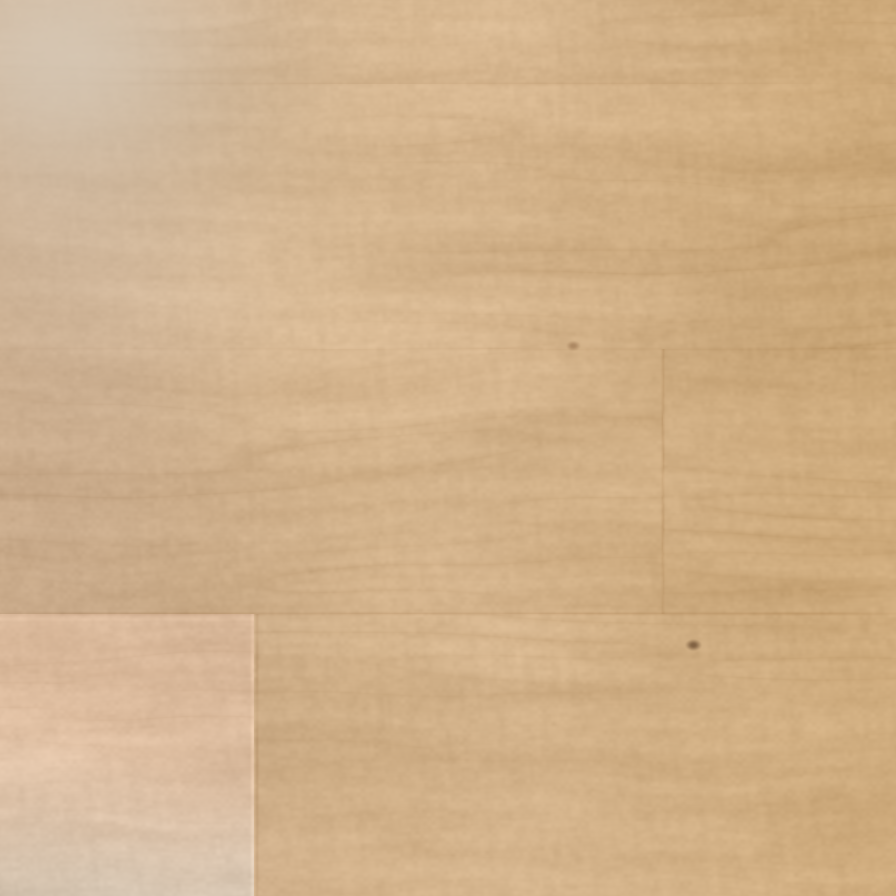
A WebGL 1 fragment shader for this texture:

```glsl
precision highp float;

uniform vec2 u_resolution;

#define ROW_HEIGHT 0.2955
#define ROW_START 0.0195
#define PLANK_LENGTH 1.75
#define FIRST_JOINT 0.284
#define JOINT_STEP 0.456
#define SEAM_WIDTH 0.0013
#define GRAIN_CONTRAST 0.085
#define HONEY vec3(0.835, 0.708, 0.553)
#define AMBER vec3(0.800, 0.660, 0.475)
#define TAN vec3(0.790, 0.668, 0.540)
#define BLUSH vec3(0.868, 0.738, 0.620)
#define GLARE vec3(0.840, 0.785, 0.715)

float hash(vec2 p) {
  return fract(sin(dot(p, vec2(127.1, 311.7))) * 43758.5453);
}

float noise(vec2 p) {
  vec2 i = floor(p), f = fract(p);
  f = f * f * (3.0 - 2.0 * f);
  return mix(mix(hash(i), hash(i + vec2(1.0, 0.0)), f.x),
             mix(hash(i + vec2(0.0, 1.0)), hash(i + vec2(1.0, 1.0)), f.x), f.y);
}

float fbm(vec2 p) {
  float sum = 0.0, gain = 0.5;
  for (int i = 0; i < 4; i++) {
    sum += gain * noise(p);
    p = p * 2.03 + 17.3;
    gain *= 0.5;
  }
  return sum / 0.9375;
}

// Soft line of the given half width at signed distance d
float line(float d, float halfWidth) {
  float blur = 0.0014 + 0.7 / u_resolution.y;
  return 1.0 - smoothstep(halfWidth - blur, halfWidth + blur, abs(d));
}

// Broad bands, thin dark streaks and fine fibres along x, centred on zero
float grain(vec2 p, float seed) {
  vec2 q = p + vec2(seed * 7.3, seed * 3.1);
  q.y += 0.035 * (noise(q * vec2(2.2, 5.0)) - 0.5) + 0.012 * noise(q * vec2(7.0, 14.0));
  float bands = fbm(q * vec2(1.5, 17.0)) - 0.5;
  float fibres = fbm(q * vec2(6.0, 75.0)) - 0.5;
  float vein = 1.0 - abs(2.0 * noise(q * vec2(3.5, 42.0)) - 1.0);
  float patches = smoothstep(0.35, 0.75, noise(q * vec2(2.6, 8.0) + 5.0));
  return 0.8 * bands + 0.6 * fibres - 0.3 * pow(vein, 5.0) * patches + 0.04;
}

float knot(vec2 p, vec2 center, float radius) {
  vec2 d = (p - center) * vec2(0.8, 1.1);
  return 1.0 - smoothstep(0.1 * radius, radius, length(d));
}

void main() {
  vec2 uv = gl_FragCoord.xy / u_resolution;

  // Plank layout: staggered rows
  float rowPos = (uv.y - ROW_START) / ROW_HEIGHT;
  float row = max(floor(rowPos), 0.0);
  float along = (uv.x - FIRST_JOINT - row * JOINT_STEP) / PLANK_LENGTH;
  float column = floor(along);
  float seed = hash(vec2(row, column) + 3.7);
  float firstRow = step(row, 0.5);
  float blushPlank = firstRow * step(column, -0.5);

  // Base tone, drifting from tan on the left to amber on the right
  float drift = 0.16 * (fbm(uv * vec2(3.0, 5.0)) - 0.5);
  vec3 color = mix(TAN, HONEY, smoothstep(0.0, 0.45, uv.x + drift));
  color = mix(color, AMBER, smoothstep(0.5, 1.05, uv.x + drift));
  color = mix(color, mix(GLARE, BLUSH, smoothstep(-0.1, 0.2, uv.y + drift)), blushPlank);
  color += 0.014 * (seed - 0.5);

  // Wood grain, with short cross flecks and a soft mottle
  color += GRAIN_CONTRAST * grain(uv, seed) * vec3(0.9, 1.0, 1.1);
  vec2 tilted = uv + 0.08 * uv.yx * vec2(1.0, -1.0);
  float flecks = noise(tilted * vec2(120.0, 45.0)) + noise(tilted * vec2(85.0, 170.0)) - 1.0;
  float speckle = noise(tilted * 210.0 + 31.0) - 0.5;
  float mottle = fbm(tilted * vec2(3.5, 7.0) + 9.0) - 0.5;
  color += 0.018 * flecks + 0.02 * speckle + 0.06 * mottle * vec3(0.9, 0.9, 1.0);

  // Seams: the lowest inner one is clear, the upper ones nearly vanish
  float seamRow = floor(rowPos + 0.5);
  float seamDist = (rowPos - seamRow) * ROW_HEIGHT;
  float jointDist = (along - floor(along + 0.5)) * PLANK_LENGTH;
  vec3 seamTint = vec3(0.8, 1.0, 1.1);
  float seamStrength = seamRow == 1.0 ? 0.06 : 0.022 * step(1.5, seamRow);
  seamStrength *= 0.4 + noise(uv * 9.0);
  color -= seamStrength * line(seamDist, SEAM_WIDTH) * seamTint;

  // Butt joints, with a pale edge beside the blush plank
  float jointWear = 0.4 + 0.9 * noise(uv * vec2(5.0, 24.0));
  color -= 0.055 * jointWear * line(jointDist - 0.003 * firstRow, SEAM_WIDTH) * seamTint;
  color += 0.06 * firstRow * jointWear * line(jointDist + 0.002, SEAM_WIDTH * 1.4);
  color += 0.025 * blushPlank * step(0.5, seamRow) * line(seamDist + 0.006, 0.002);

  // Small knots
  color = mix(color, vec3(0.43, 0.31, 0.20), 0.8 * knot(uv, vec2(0.774, 0.280), 0.0085));
  color = mix(color, vec3(0.58, 0.43, 0.29), 0.6 * knot(uv, vec2(0.640, 0.614), 0.0075));

  // Window glare in the upper left
  vec2 toGlare = uv - vec2(0.07, 0.935);
  float core = exp(-dot(toGlare * vec2(7.0, 9.5), toGlare * vec2(7.0, 9.5)));
  float halo = exp(-dot(toGlare * vec2(4.0, 3.0), toGlare * vec2(4.0, 3.0)));
  color = mix(color, GLARE, 0.45 * halo + 0.4 * core);

  gl_FragColor = vec4(clamp(color, 0.0, 1.0), 1.0);
}
```
